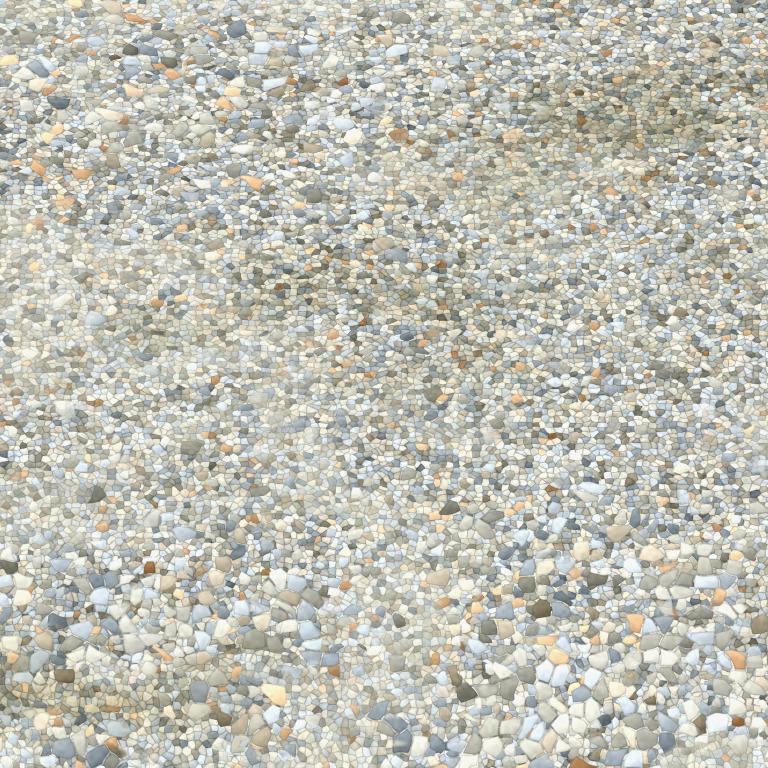
Give the GLSL for this texture, as a Shadertoy shader.

```glsl
// Sunlit gravel seen at a slant: fine grit with scattered larger pebbles.
// Stretched Voronoi cells form the grains at three sizes, while broad
// noise and soft patches spread the dirt, pale dust and coarse stones.

const vec3 DIRT_TINT = vec3(0.86, 0.84, 0.76);
const vec3 DUST = vec3(0.87, 0.86, 0.79);
const vec3 NEUTRAL = vec3(0.005, 0.007, -0.045);
const vec3 BLUE_GREY = vec3(-0.055, -0.005, 0.025);
const vec3 CREAM = vec3(0.045, 0.005, -0.09);
const vec3 ORANGE = vec3(0.13, -0.04, -0.22);

float hash21(vec2 p) {
    vec3 q = fract(vec3(p.xyx) * 0.1031);
    q += dot(q, q.yzx + 33.33);
    return fract((q.x + q.y) * q.z);
}

vec2 hash22(vec2 p) {
    vec3 q = fract(vec3(p.xyx) * vec3(0.1031, 0.103, 0.0973));
    q += dot(q, q.yzx + 33.33);
    return fract((q.xx + q.yz) * q.zy);
}

float valueNoise(vec2 p) {
    vec2 cell = floor(p), f = fract(p);
    f = f * f * (3.0 - 2.0 * f);
    float low = mix(hash21(cell), hash21(cell + vec2(1, 0)), f.x);
    float high = mix(hash21(cell + vec2(0, 1)), hash21(cell + 1.0), f.x);
    return mix(low, high, f.y);
}

float fbm(vec2 p) {
    float sum = 0.0, weight = 0.5;
    for (int i = 0; i < 4; i++) {
        sum += weight * valueNoise(p);
        p = p * 2.03 + 17.7;
        weight *= 0.5;
    }
    return sum / 0.9375;
}

float softPatch(vec2 p, vec2 centre, vec2 radius) {
    vec2 d = (p - centre) / radius;
    return exp(-dot(d, d));
}

// Nearest grain: xy = cell id, z = gap to the next grain, w = lit side
vec4 grain(vec2 p) {
    vec2 base = floor(p), id = base;
    float nearest = 8.0, second = 8.0, lit = 0.0;
    for (int y = -1; y <= 1; y++)
    for (int x = -1; x <= 1; x++) {
        vec2 cell = base + vec2(x, y);
        vec2 toP = p - cell - 0.1 - 0.8 * hash22(cell);
        float turn = 3.1416 * hash21(cell + 71.0);
        float along = dot(toP, vec2(cos(turn), sin(turn)));
        float d = sqrt(dot(toP, toP) + 0.7 * along * along);
        if (d < nearest) {
            second = nearest;
            nearest = d;
            id = cell;
            lit = dot(toP, vec2(-0.4, 0.9));
        } else {
            second = min(second, d);
        }
    }
    return vec4(id, second - nearest, lit);
}

// Colour of one grain; warmth is the share of orange stones
vec3 grainColor(vec4 g, float warmth, float relief) {
    float tone = 0.43 + 0.56 * sqrt(hash21(g.xy + 5.3));
    float kind = hash21(g.xy + 41.9);
    vec3 tint = kind < 0.3 ? BLUE_GREY : (kind < 0.45 ? CREAM : NEUTRAL);
    if (kind > 1.0 - warmth) tint = ORANGE;
    float rim = mix(0.72, 1.0, smoothstep(0.0, 0.28, g.z));
    return (tone + tint + relief * g.w) * rim;
}

vec3 addStones(vec3 ground, vec2 p, float scale, float cover) {
    vec4 g = grain(p * scale + scale);
    float present = smoothstep(-0.04, 0.04, cover - hash21(g.xy + 13.1));
    float body = smoothstep(0.02, 0.14, g.z);
    vec3 stone = grainColor(g, 0.07, 0.16);
    stone += 0.09 * (valueNoise(p * scale * 4.0) - 0.5);
    return mix(ground, stone, present * body);
}

vec3 gravel(vec2 uv) {
    // Farther ground is squashed vertically
    vec2 p = vec2(uv.x, uv.y * (1.0 + 0.35 * uv.y));
    p += 0.004 * vec2(valueNoise(p * 60.0), valueNoise(p * 60.0 + 31.0));
    float broad = fbm(uv * vec2(4.0, 9.0) + 3.0);
    float streak = fbm(uv * vec2(5.0, 14.0) + 57.0);

    // Where dirt, dust and coarse stones gather
    float dirt = softPatch(uv, vec2(0.42, 0.56), vec2(0.26, 0.09))
        + softPatch(uv, vec2(0.88, 0.8), vec2(0.28, 0.14))
        + softPatch(uv, vec2(0.08, 0.11), vec2(0.2, 0.09));
    dirt = clamp(dirt * 1.1 * smoothstep(0.25, 0.65, streak), 0.0, 1.0);
    float dust = smoothstep(0.48, 0.72, broad) * (1.0 - dirt);
    float nearStones = smoothstep(0.42, 0.12, uv.y);
    float farStones = smoothstep(0.66, 0.88, uv.y) * smoothstep(0.75, 0.25, uv.x);
    float cover = (nearStones + 0.55 * farStones) * (1.0 - 0.75 * dirt);
    cover *= smoothstep(0.75, 0.4, broad);

    // Grit, then medium and large stones
    vec3 color = grainColor(grain(p * 105.0), 0.02, 0.06);
    color += 0.16 * (valueNoise(p * 230.0) - 0.5);
    color = mix(color, DUST, 0.38 * dust);
    color = addStones(color, p, 70.0, 0.12 + 0.45 * cover);
    color = addStones(color, p, 43.0, 0.02 + 0.55 * cover);
    color *= mix(vec3(1.0), DIRT_TINT, dirt);
    return clamp(color + 0.05 * (broad - 0.45), 0.0, 0.97);
}

void mainImage(out vec4 fragColor, in vec2 fragCoord) {
    // Average four samples for smooth grain edges
    vec3 color = vec3(0.0);
    for (int i = 0; i < 4; i++) {
        vec2 offset = vec2(i % 2, i / 2) * 0.5 - 0.25;
        color += gravel((fragCoord + offset) / iResolution.xy);
    }
    fragColor = vec4(color / 4.0, 1.0);
}
```
